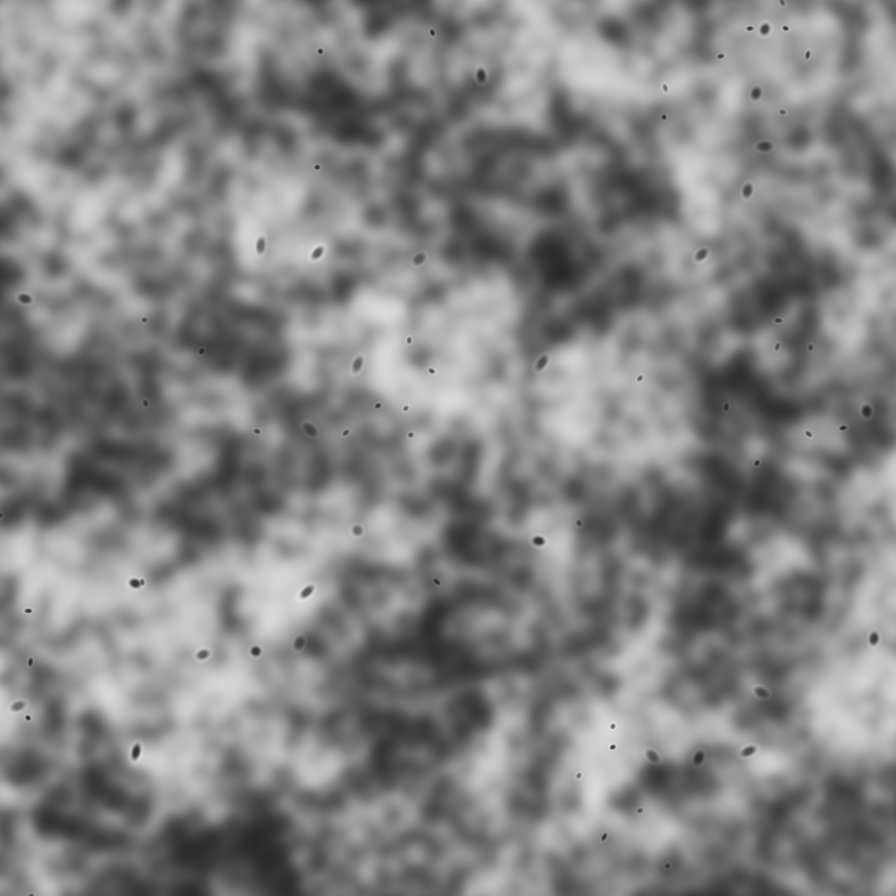
Reproduce this texture procedurally as a three.js fragment shader.

```glsl
// Mottled grey mineral surface: soft blotches and finer grain from four turned
// octaves of gradient noise, compressed to mid greys, then sprinkled with
// loose clusters of tiny dark pits, each with a faint pale rim.
varying vec2 vUv;

// Sine-free hash: two values from 0 to 1
vec2 hash2(vec2 p) {
  vec3 q = fract(p.xyx * vec3(0.1031, 0.1030, 0.0973));
  q += dot(q, q.yzx + 33.33);
  return fract((q.xx + q.yz) * q.zy);
}

float cornerSlope(vec2 cell, vec2 corner, vec2 local) {
  return dot(hash2(cell + corner) * 2.0 - 1.0, local - corner);
}

float gradientNoise(vec2 p) {
  vec2 cell = floor(p);
  vec2 f = p - cell;
  vec2 blend = f * f * f * (f * (f * 6.0 - 15.0) + 10.0);
  float low = mix(cornerSlope(cell, vec2(0.0, 0.0), f),
                  cornerSlope(cell, vec2(1.0, 0.0), f), blend.x);
  float high = mix(cornerSlope(cell, vec2(0.0, 1.0), f),
                   cornerSlope(cell, vec2(1.0, 1.0), f), blend.x);
  return mix(low, high, blend.y);
}

vec2 turn(vec2 p, float angle) {
  float c = cos(angle), s = sin(angle);
  return vec2(c * p.x - s * p.y, s * p.x + c * p.y);
}

// Broad blotches, also used to place the pits on lighter ground
float blotches(vec2 uv) {
  return gradientNoise(turn(uv, 0.45) * 4.6 + 37.0);
}

// Signed brightness offset from all octaves
float mottle(vec2 uv) {
  vec2 warp = vec2(gradientNoise(uv * 11.0 + 71.0), gradientNoise(uv * 11.0 + 113.0));
  vec2 p = uv + 0.025 * warp;
  float sum = 0.54 * blotches(p);
  sum += 0.43 * gradientNoise(turn(p, 1.1) * 8.7 + 53.0);
  sum += 0.40 * gradientNoise(turn(p, 1.9) * 18.0 + 91.0);
  sum += 0.27 * gradientNoise(turn(uv, 2.6) * 35.0 + 131.0);
  return sum;
}

// One oval pit per chosen cell: x is the dark core, y the pale rim
vec2 pits(vec2 uv, float cells, float chance) {
  vec2 p = uv * cells;
  vec2 cell = floor(p);
  vec2 center = cell + 0.3 + 0.4 * hash2(cell + 17.0);
  vec2 shape = hash2(cell + 211.0);
  vec2 pick = hash2(cell + 307.0);

  float ground = smoothstep(-0.15, 0.2, blotches(center / cells));
  float cluster = smoothstep(-0.1, 0.2, gradientNoise(center / cells * 5.0 + 163.0));
  float present = step(pick.x, chance * ground * cluster);

  vec2 offset = turn(p - center, shape.x * 3.14);
  float dist = length(offset * vec2(1.0, 1.0 + 0.9 * shape.y));
  float radius = mix(0.09, 0.15, shape.y);
  float core = 1.0 - smoothstep(0.35 * radius, 1.25 * radius, dist);
  float rim = smoothstep(radius, 1.4 * radius, dist)
            * (1.0 - smoothstep(1.4 * radius, 2.0 * radius, dist));
  return present * vec2(core * mix(0.45, 0.95, pick.y), rim);
}

void main() {
  // Soft compression keeps the extremes from clipping
  float offset = 1.15 * mottle(vUv);
  float grey = 0.508 + offset / sqrt(1.0 + 5.0 * offset * offset);

  // Larger pits, then small satellites
  for (int i = 0; i < 2; i++) {
    float level = float(i);
    vec2 pit = pits(vUv + 0.37 * level, mix(16.0, 31.0, level), mix(0.55, 0.22, level));
    grey += 0.04 * pit.y;
    grey = mix(grey, 0.14, pit.x);
  }

  gl_FragColor = vec4(vec3(grey), 1.0);
}
```
